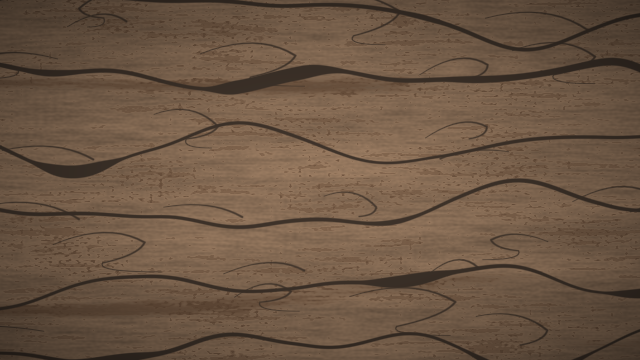
Give the GLSL for this texture, as a Shadertoy shader.

```glsl
#define WOOD_COLOR vec3(0.555, 0.445, 0.350)
#define BAND_COLOR vec3(0.375, 0.275, 0.200)
#define CRACK_COLOR vec3(0.245, 0.200, 0.165)
#define CRACK_ROWS 6
#define CRACK_SPACING 0.187
#define CRACK_HALF_WIDTH 0.0052
#define SWELL_HALF_WIDTH 0.014
#define HOOK_COUNT 24
#define HOOK_HALF_WIDTH 0.0029
#define VIGNETTE 0.27
#define SEED 2.37

float hash(vec2 p) {
    return fract(sin(dot(p, vec2(127.1, 311.7))) * 43758.5);
}

vec2 gradientAt(vec2 cell) {
    float angle = 6.2832 * hash(cell);
    return vec2(cos(angle), sin(angle));
}

float gradientNoise(vec2 p) {
    vec2 i = floor(p), f = p - i;
    vec2 u = f * f * f * (f * (f * 6.0 - 15.0) + 10.0);
    vec2 e = vec2(0.0, 1.0);
    float low = mix(dot(gradientAt(i), f), dot(gradientAt(i + e.yx), f - e.yx), u.x);
    float high = mix(dot(gradientAt(i + e), f - e), dot(gradientAt(i + 1.0), f - 1.0), u.x);
    return mix(low, high, u.y);
}

// Wood: stretched grain, ragged brown bands and small flecks
vec3 woodColor(vec2 p) {
    vec2 q = p + vec2(0.0, 0.008 * gradientNoise(p * vec2(3.0, 5.0)));
    float broad = gradientNoise(q * vec2(1.6, 17.0) + 5.0);
    float streak = gradientNoise(q * vec2(4.0, 55.0) + 11.0);
    float fiber = gradientNoise(q * vec2(13.0, 125.0) + 23.0);
    float grit = gradientNoise(p * vec2(75.0, 140.0) + 31.0);
    float patchy = gradientNoise(p * vec2(2.5, 7.0) + 47.0);

    vec3 color = WOOD_COLOR * (1.0 + 0.13 * broad + 0.12 * streak + 0.13 * fiber + 0.09 * grit);
    float band = gradientNoise(q * vec2(0.6, 11.0) + 61.0) + 0.10 * fiber + 0.06 * grit;
    color = mix(color, BAND_COLOR, 0.6 * smoothstep(0.30, 0.42, band));
    float ragged = streak + 0.7 * fiber + 0.5 * grit + 0.5 * patchy;
    color = mix(color, BAND_COLOR, 0.45 * smoothstep(0.28, 0.50, ragged));
    float fleck = smoothstep(0.36, 0.52, grit + 0.4 * patchy);
    return mix(color, BAND_COLOR, 0.5 * fleck);
}

// Long cracks: wandering lines that swell in places
float crackHeight(float x, float row) {
    float seed = row * 7.31 + SEED;
    float bend = gradientNoise(vec2(x * 1.3, seed));
    return 0.03 + CRACK_SPACING * row
        + 0.028 * sin(7.5 * x + 5.0 * seed + 3.0 * bend)
        + 0.13 * gradientNoise(vec2(x * 2.4, seed + 3.7));
}

float crackDistance(vec2 p) {
    float nearest = 1.0;
    for (int i = 0; i < CRACK_ROWS; i++) {
        float row = float(i);
        float y = crackHeight(p.x, row);
        float slope = (crackHeight(p.x + 0.004, row) - y) / 0.004;
        float swell = smoothstep(0.18, 0.42, gradientNoise(vec2(p.x * 2.2, row * 5.3 + 20.4)));
        float taper = 1.0 + 0.8 * gradientNoise(vec2(p.x * 1.5, row * 3.7 + 40.6));
        float halfWidth = CRACK_HALF_WIDTH * taper + SWELL_HALF_WIDTH * swell;
        nearest = min(nearest, abs(p.y - y) / sqrt(1.0 + slope * slope) - halfWidth);
    }
    return nearest;
}

// Tapered quadratic curve, measured along short segments
float arcDistance(vec2 p, vec2 a, vec2 b, vec2 c, float startWidth, float endWidth) {
    const float STEPS = 10.0;
    float nearest = 1.0;
    vec2 from = a;
    for (float k = 1.0; k <= STEPS; k++) {
        float t = k / STEPS;
        vec2 to = mix(mix(a, b, t), mix(b, c, t), t);
        vec2 along = to - from;
        float h = clamp(dot(p - from, along) / dot(along, along), 0.0, 1.0);
        float width = mix(startWidth, endWidth, (k - 1.0 + h) / STEPS);
        nearest = min(nearest, length(p - from - along * h) - width);
        from = to;
    }
    return nearest;
}

// Thin hooks: sweep to a tip, fold back, sometimes turn again
float hookDistance(vec2 p) {
    float nearest = 1.0, w = HOOK_HALF_WIDTH;
    for (int i = 0; i < HOOK_COUNT; i++) {
        float id = float(i);
        vec2 cell = vec2(mod(id, 4.0), floor(id / 4.0));
        vec2 r = vec2(hash(cell + SEED), hash(cell + SEED + 9.1));
        vec2 s = vec2(hash(cell + SEED + 17.3), hash(cell + SEED + 29.9));
        vec2 start = (cell + 0.8 * r) * vec2(0.46, 0.175) + vec2(-0.10, 0.05);
        if (abs(p.x - start.x) > 0.4 || abs(p.y - start.y) > 0.25) continue;

        float reach = mix(0.14, 0.30, s.x) * (s.y < 0.25 ? -1.0 : 1.0);
        vec2 tip = start + vec2(reach, 0.08 * (r.x - 0.6));
        vec2 tail = tip - vec2(reach * mix(0.15, 0.6, r.y), 0.025 + 0.045 * s.x);
        vec2 finish = tail + vec2(reach * mix(0.3, 0.8, r.x), -0.025);
        vec2 crest = mix(start, tip, 0.6) + vec2(0.0, 0.025 + 0.045 * s.y);
        vec2 fold = mix(tip, tail, 0.4) + vec2(0.12 * reach, -0.012);
        vec2 turn = tail - vec2(0.08 * reach, 0.025);

        nearest = min(nearest, arcDistance(p, start, crest, tip, 0.3 * w, w));
        if (r.y > 0.25) nearest = min(nearest, arcDistance(p, tip, fold, tail, w, 0.6 * w));
        if (r.y > 0.55) nearest = min(nearest, arcDistance(p, tail, turn, finish, 0.6 * w, 0.25 * w));
    }
    return nearest;
}

void mainImage(out vec4 fragColor, in vec2 fragCoord) {
    vec2 p = fragCoord / iResolution.y;
    float edge = 0.9 / iResolution.y;

    vec3 color = woodColor(p);
    color = mix(color, CRACK_COLOR, 0.85 * smoothstep(edge, -edge, hookDistance(p)));
    color = mix(color, CRACK_COLOR, smoothstep(edge, -edge, crackDistance(p)));

    // Darker toward the corners
    vec2 fromCenter = 2.0 * fragCoord / iResolution.xy - 1.0;
    color *= 1.0 - VIGNETTE * dot(fromCenter, fromCenter);
    fragColor = vec4(color, 1.0);
}
```
